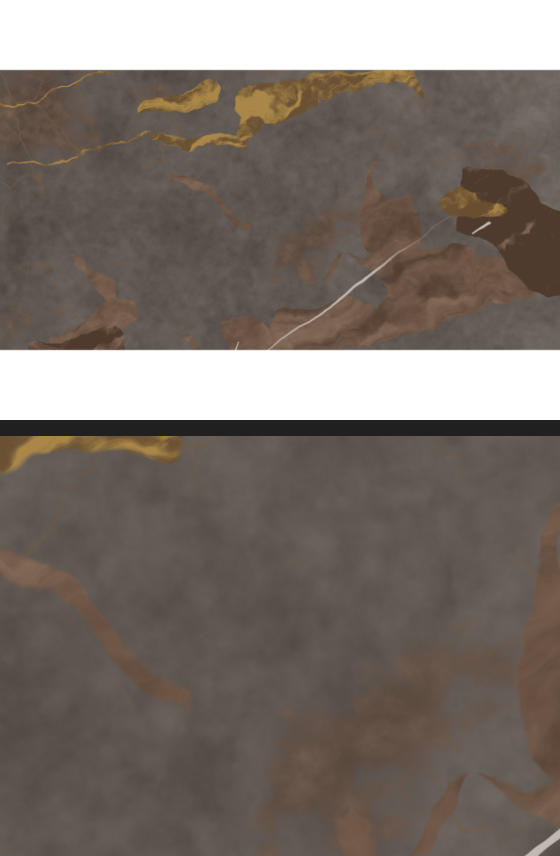
Top: the whole. Bottom: its middle third, enlarged.
Write a WebGL 2 fragment shader that draws this texture.

```glsl
#version 300 es
precision highp float;
// Polished slab of brecciated grey marble with brown and gold flows, between white margins.

#define STONE_DARK vec3(0.315, 0.280, 0.260)
#define STONE_LIGHT vec3(0.475, 0.448, 0.428)
#define BROWN_DARK vec3(0.340, 0.255, 0.200)
#define BROWN_LIGHT vec3(0.495, 0.390, 0.320)
#define UMBER vec3(0.305, 0.225, 0.170)
#define GOLD_DARK vec3(0.420, 0.315, 0.190)
#define GOLD_LIGHT vec3(0.690, 0.545, 0.280)
#define WARP 0.026
#define FLOW_ANGLE 0.42
#define BRECCIA_SCALE 9.0
#define CRACK_SCALE 8.0

uniform vec2 u_resolution;
out vec4 fragColor;

vec3 hash3(vec2 cell) {
  vec3 h = fract(cell.xyx * vec3(0.1031, 0.1030, 0.0973));
  h += dot(h, h.yxz + 33.33);
  return fract((h.xxy + h.yzz) * h.zyx);
}

// Smooth cellular noise: one randomly signed bump per cell
float bumps(vec2 p) {
  vec2 cell = floor(p);
  float sum = 0.0;
  for (int j = -1; j <= 1; j++)
    for (int i = -1; i <= 1; i++) {
      vec2 c = cell + vec2(i, j);
      vec3 h = hash3(c);
      vec2 r = c + h.xy - p;
      float k = max(0.0, 1.0 - dot(r, r));
      sum += (2.0 * h.z - 1.0) * k * k * k;
    }
  return sum;
}

float fbm(vec2 p) {
  float sum = 0.0, amp = 1.0;
  for (int i = 0; i < 5; i++) {
    sum += amp * bumps(p);
    p = mat2(1.6, 1.2, -1.2, 1.6) * p + 19.7;
    amp *= 0.52;
  }
  return sum;
}

// x: gap to the neighbouring cell, y: random value of the cell
vec2 cells(vec2 p) {
  vec2 cell = floor(p);
  float near = 9.0, next = 9.0, id = 0.0;
  for (int j = -1; j <= 1; j++)
    for (int i = -1; i <= 1; i++) {
      vec2 c = cell + vec2(i, j);
      vec3 h = hash3(c + 40.0);
      float d = length(c + h.xy - p);
      if (d < near) { next = near; near = d; id = h.z; }
      else next = min(next, d);
    }
  return vec2(next - near, id);
}

// Distance to a capsule whose radius goes from ra to rb
float taper(vec2 p, vec2 a, vec2 b, float ra, float rb) {
  float t = clamp(dot(p - a, b - a) / dot(b - a, b - a), 0.0, 1.0);
  return length(p - mix(a, b, t)) - mix(ra, rb, t);
}

float cover(float d, float soft) { return 1.0 - smoothstep(-soft, soft, d); }

void main() {
  vec2 p = gl_FragCoord.xy / u_resolution.y;
  float px = 1.0 / u_resolution.y;
  vec2 bend = vec2(fbm(p * 6.0 + 3.0), fbm(p * 6.0 + 57.0));
  vec2 q = p + WARP * bend;

  // Cloudy grey stone, paler towards the right
  float cloud = fbm(p * 9.0 + 0.5 * bend + 80.0);
  float grain = fbm(p * 48.0 + 11.0);
  float patches = fbm(p * 4.5 + 31.0);
  float right = smoothstep(0.95, 1.35, p.x);
  float tone = 0.40 + 0.20 * cloud + 0.13 * grain + 0.10 * patches + 0.17 * right;
  tone += 0.40 * cover(taper(q, vec2(1.16, 0.62), vec2(1.36, 0.80), 0.0, 0.01), 0.05);
  vec3 col = mix(STONE_DARK, STONE_LIGHT, clamp(tone, -0.15, 1.3));

  // Rusty stains and fine cracks, densest at the upper left
  float upperLeft = smoothstep(0.75, 0.1, p.x) * smoothstep(0.45, 0.7, p.y);
  float leftRim = smoothstep(0.2, 0.0, p.x);
  float stain = smoothstep(0.35, 0.85, patches + 0.3 * grain + 0.4 * upperLeft + 0.4 * leftRim);
  col = mix(col, mix(BROWN_DARK, BROWN_LIGHT, 0.25 + 0.3 * grain), 0.65 * stain);
  float crack = cover(cells(q * CRACK_SCALE).x - 0.02, 0.028);
  crack *= smoothstep(0.1, 0.8, 0.15 + 0.6 * upperLeft + 0.4 * leftRim + 0.5 * cloud);
  col = mix(col, mix(BROWN_LIGHT, GOLD_DARK, 0.5), 0.75 * crack);

  // Streaks drawn out along the flow
  float ca = cos(FLOW_ANGLE), sa = sin(FLOW_ANGLE);
  vec2 along = mat2(ca, -sa, sa, ca) * q;
  float streak = fbm(along * vec2(6.0, 34.0) + 0.9 * bend);

  // Brown flows that carry angular grey fragments
  float brown = taper(q, vec2(0.42, 0.16), vec2(0.90, 0.25), 0.035, 0.075);
  brown = min(brown, taper(q, vec2(0.90, 0.25), vec2(1.26, 0.36), 0.075, 0.05));
  brown = min(brown, taper(q, vec2(0.75, 0.38), vec2(1.08, 0.37), 0.018, 0.05));
  brown = min(brown, taper(q, vec2(0.91, 0.59), vec2(0.94, 0.46), 0.035, 0.065));
  brown = min(brown, taper(q, vec2(0.12, 0.15), vec2(0.29, 0.27), 0.05, 0.035));
  brown = min(brown, taper(q, vec2(0.29, 0.27), vec2(0.17, 0.39), 0.03, 0.006));
  brown = max(brown, 0.167 + 0.39 * (q.x - 0.955) - q.y);
  vec2 stone = cells(q * BRECCIA_SCALE + 5.0);
  float fragment = smoothstep(0.10, 0.14, stone.x) * step(stone.y, 0.46);
  float flow = cover(brown, 0.003) * (1.0 - fragment);
  flow = max(flow, cover(taper(q, vec2(0.44, 0.585), vec2(0.59, 0.47), 0.011, 0.006), 0.003));
  vec3 brownCol = mix(BROWN_DARK, BROWN_LIGHT, clamp(0.58 + 0.42 * streak, 0.0, 1.1));
  col = mix(col, brownCol + 0.015 * grain, 0.93 * flow);

  // Dark umber wedge at the right and pool at the lower left
  float wedge = taper(q, vec2(1.13, 0.53), vec2(1.36, 0.39), 0.085, 0.075);
  wedge = max(wedge, 1.085 - q.x);
  wedge = min(wedge, taper(q, vec2(0.11, 0.16), vec2(0.25, 0.19), 0.022, 0.04));
  vec3 umber = mix(UMBER, BROWN_LIGHT, smoothstep(0.1, 1.2, streak + 0.3 * patches));
  col = mix(col, umber, 0.95 * cover(wedge, 0.003));

  // Gold flows and long gold veins
  float gold = taper(q, vec2(0.60, 0.765), vec2(0.97, 0.83), 0.042, 0.012);
  gold = min(gold, taper(q, vec2(0.61, 0.76), vec2(0.58, 0.67), 0.032, 0.018));
  gold = min(gold, taper(q, vec2(0.58, 0.67), vec2(0.37, 0.67), 0.020, 0.006));
  gold = min(gold, taper(q, vec2(0.34, 0.74), vec2(0.49, 0.80), 0.018, 0.028));
  gold = min(gold, taper(q, vec2(0.98, 0.83), vec2(1.00, 0.77), 0.018, 0.004));
  gold = min(gold, taper(q, vec2(1.08, 0.53), vec2(1.18, 0.50), 0.032, 0.008));
  gold = min(gold, taper(q, vec2(0.0, 0.745), vec2(0.27, 0.83), 0.003, 0.003));
  gold = min(gold, taper(q, vec2(0.0, 0.595), vec2(0.36, 0.68), 0.002, 0.003));
  float shine = smoothstep(-0.5, 0.7, streak + 0.25 * grain);
  vec3 goldCol = mix(GOLD_DARK, GOLD_LIGHT, shine);
  col = mix(col, goldCol, 0.92 * cover(gold, 0.003));

  // White calcite vein with a few short splinters
  vec2 v = p + 0.3 * WARP * bend;
  float vein = taper(v, vec2(0.64, 0.165), vec2(0.87, 0.335), 0.0008, 0.0032);
  vein = min(vein, taper(v, vec2(0.87, 0.335), vec2(1.07, 0.49), 0.0032, 0.0003));
  vein = min(vein, taper(v, vec2(0.56, 0.165), vec2(0.57, 0.185), 0.002, 0.001));
  vein = min(vein, taper(v, vec2(1.125, 0.445), vec2(1.16, 0.47), 0.002, 0.004));
  float fade = 1.0 - 0.75 * smoothstep(0.88, 1.0, p.x) * smoothstep(1.11, 1.08, p.x);
  col = mix(col, vec3(0.80, 0.77, 0.74), 0.9 * fade * cover(vein, 1.2 * px));

  // White margins above and below the slab
  float margin = smoothstep(-px, px, abs(p.y - 0.5) - 1.0 / 3.0);
  fragColor = vec4(mix(col, vec3(1.0), margin), 1.0);
}
```
